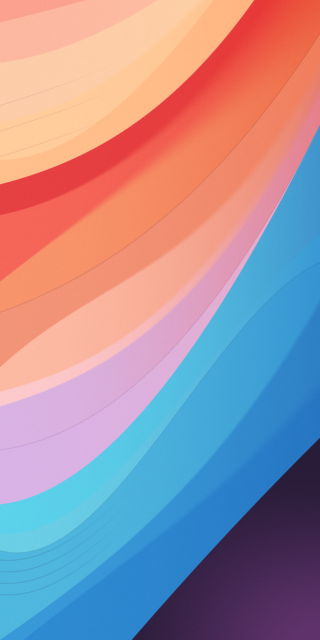
Reproduce this background procedurally as a Shadertoy shader.

```glsl
// Cubic through four depths placed at x = 0, 1/3, 2/3 and 1
float curve(vec4 k, float x) {
    float t = 3.0 * x;
    vec3 d1 = k.yzw - k.xyz;
    vec2 d2 = d1.yz - d1.xy;
    return k.x + t * (d1.x + (t - 1.0) * (d2.x / 2.0 + (t - 2.0) * (d2.y - d2.x) / 6.0));
}

// Signed distance to a curve in canvas heights, positive below it
float below(vec2 p, vec4 k) {
    float slope = (curve(k, p.x + 0.005) - curve(k, p.x - 0.005)) * 100.0;
    slope *= iResolution.y / iResolution.x;
    return (p.y - curve(k, p.x)) / sqrt(1.0 + slope * slope);
}

// Fill everything below a curve; softness blurs its right end
void layer(inout vec3 col, vec2 p, vec4 k, vec3 left, vec3 right, float softness) {
    float w = 0.8 / iResolution.y + softness * p.x * p.x;
    vec3 fill = mix(left, right, p.x * p.x);
    col = mix(col, fill, smoothstep(-w, w, below(p, k)));
}

// Thin tinted crease along a curve
void crease(inout vec3 col, vec2 p, vec4 k, float strength) {
    float w = 0.7 / iResolution.y + 0.0007;
    col *= 1.0 - strength * vec3(0.7, 1.0, 0.8) * (1.0 - smoothstep(0.0, w, abs(below(p, k))));
}

float hash(vec2 p) {
    return fract(sin(dot(p, vec2(127.1, 311.7))) * 43758.5);
}

void mainImage(out vec4 fragColor, in vec2 fragCoord) {
    vec2 p = fragCoord / iResolution.xy;
    p.y = 1.0 - p.y;

    // Cream folds
    vec3 col = vec3(0.99, 0.63, 0.56);
    layer(col, p, vec4(0.035, -0.01, -0.08, -0.2), vec3(0.99, 0.72, 0.63), vec3(1.0, 0.8, 0.62), 0.0);
    layer(col, p, vec4(0.098, 0.045, -0.06, -0.2), vec3(0.99, 0.8, 0.66), vec3(1.0, 0.83, 0.62), 0.0);
    layer(col, p, vec4(0.19, 0.125, -0.02, -0.25), vec3(1.0, 0.8, 0.61), vec3(1.0, 0.74, 0.53), 0.02);
    layer(col, p, vec4(0.25, 0.18, 0.0, -0.25), vec3(1.0, 0.75, 0.55), vec3(1.0, 0.68, 0.48), 0.0);
    for (int i = 0; i < 3; i++) {
        vec4 k = vec4(0.165, 0.105, 0.0, -0.2) + 0.04 * float(i);
        crease(col, p, k, 0.06 * smoothstep(0.4, 0.1, p.x));
    }

    // Red to peach folds
    layer(col, p, vec4(0.288, 0.221, 0.081, -0.169), vec3(0.9, 0.25, 0.26), vec3(0.91, 0.21, 0.2), 0.0);
    layer(col, p, vec4(0.336, 0.268, 0.128, -0.09), vec3(0.96, 0.4, 0.35), vec3(0.91, 0.27, 0.2), 0.03);
    layer(col, p, vec4(0.44, 0.313, 0.176, 0.0), vec3(0.97, 0.58, 0.42), vec3(0.93, 0.42, 0.28), 0.06);
    layer(col, p, vec4(0.488, 0.406, 0.267, 0.052), vec3(0.95, 0.58, 0.47), vec3(0.94, 0.49, 0.36), 0.0);
    crease(col, p, vec4(0.488, 0.406, 0.267, 0.052), 0.1);
    layer(col, p, vec4(0.574, 0.456, 0.336, 0.104), vec3(0.99, 0.73, 0.64), vec3(0.91, 0.5, 0.42), 0.01);
    layer(col, p, vec4(0.612, 0.544, 0.397, 0.13), vec3(0.99, 0.79, 0.8), vec3(0.89, 0.48, 0.46), 0.01);

    // Lilac ribbon
    layer(col, p, vec4(0.635, 0.5625, 0.414, 0.143), vec3(0.85, 0.7, 0.89), vec3(0.9, 0.5, 0.54), 0.005);
    layer(col, p, vec4(0.703, 0.635, 0.469, 0.195), vec3(0.85, 0.7, 0.9), vec3(0.93, 0.66, 0.74), 0.0);
    crease(col, p, vec4(0.703, 0.635, 0.469, 0.195), 0.08);

    // Blue waves
    layer(col, p, vec4(0.788, 0.7005, 0.4935, 0.195), vec3(0.36, 0.82, 0.92), vec3(0.25, 0.58, 0.8), 0.0);
    layer(col, p, vec4(0.833, 0.753, 0.557, 0.365), vec3(0.42, 0.81, 0.9), vec3(0.22, 0.6, 0.83), 0.0);
    layer(col, p, vec4(0.86, 0.781, 0.57, 0.41), vec3(0.31, 0.72, 0.87), vec3(0.21, 0.58, 0.82), 0.0);
    crease(col, p, vec4(0.86, 0.781, 0.57, 0.41), 0.07);
    for (int i = 0; i < 4; i++) {
        vec4 k = vec4(0.875, 0.8, 0.62, 0.45) + 0.018 * float(i);
        crease(col, p, k, 0.1 * smoothstep(0.45, 0.1, p.x));
    }
    layer(col, p, vec4(1.0, 0.875, 0.71, 0.471), vec3(0.22, 0.6, 0.85), vec3(0.18, 0.5, 0.77), 0.004);
    layer(col, p, vec4(1.03, 0.9, 0.768, 0.602), vec3(0.18, 0.54, 0.82), vec3(0.15, 0.46, 0.76), 0.012);

    // Dark corner with a plum glow
    float glow = smoothstep(0.72, 1.02, p.y) * smoothstep(0.3, 1.0, p.x);
    vec3 night = mix(vec3(0.16, 0.11, 0.22), vec3(0.38, 0.2, 0.43), glow);
    layer(col, p, vec4(1.25, 1.0456, 0.857, 0.684), night, night, 0.0);

    // Faint grain
    col += 0.008 * (hash(floor(p * vec2(256.0, 512.0))) - 0.5);
    fragColor = vec4(clamp(col, 0.0, 1.0), 1.0);
}
```
